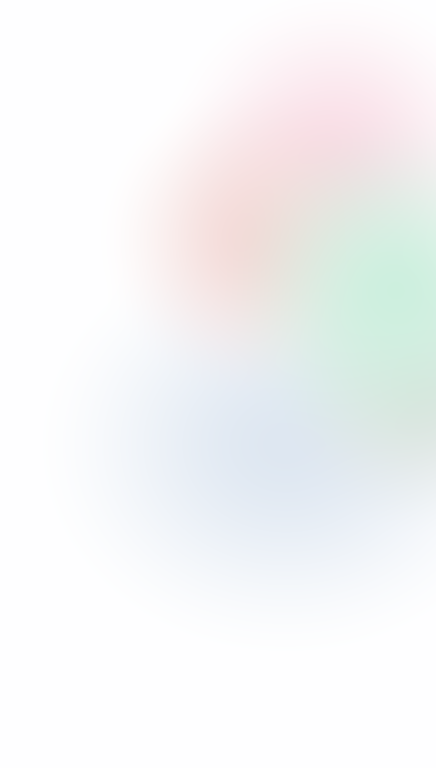
Write a WebGL 1 fragment shader that draws this background.

```glsl
precision highp float;
// Soft pastel aurora on white: blurred discs of blue, pink, salmon, sage
// and mint are layered back to front, each fading smoothly to nothing
// at its rim. Lengths are fractions of the canvas height.

uniform vec2 u_resolution;

#define ASPECT 0.566
#define PAPER  vec3(0.998, 0.998, 1.0)
#define BLUE   vec3(0.870, 0.905, 0.945)
#define PINK   vec3(0.975, 0.865, 0.900)
#define SALMON vec3(0.955, 0.855, 0.845)
#define SAGE   vec3(0.860, 0.890, 0.870)
#define MINT   vec3(0.805, 0.938, 0.872)

// Coverage of a soft ellipse: 1 at the centre, 0 at the rim.
float softDisc(vec2 p, vec2 center, vec2 radius) {
    float d = length((p - center) / radius);
    return 1.0 - smoothstep(0.0, 1.0, d);
}

void main() {
    vec2 p = gl_FragCoord.xy / u_resolution * vec2(ASPECT, 1.0);

    // Wide cool base
    vec3 color = PAPER;
    color = mix(color, BLUE, softDisc(p, vec2(0.371, 0.421), vec2(0.352, 0.300)));

    // Warm arc across the top and left
    color = mix(color, PINK, softDisc(p, vec2(0.436, 0.792), vec2(0.241)));
    color = mix(color, SALMON, softDisc(p, vec2(0.332, 0.688), vec2(0.215)));

    // Green glow at the right edge, with a grey-green shade beneath it
    color = mix(color, SAGE, softDisc(p, vec2(0.547, 0.492), vec2(0.195)));
    color = mix(color, MINT, softDisc(p, vec2(0.514, 0.622), vec2(0.247)));

    gl_FragColor = vec4(color, 1.0);
}
```
